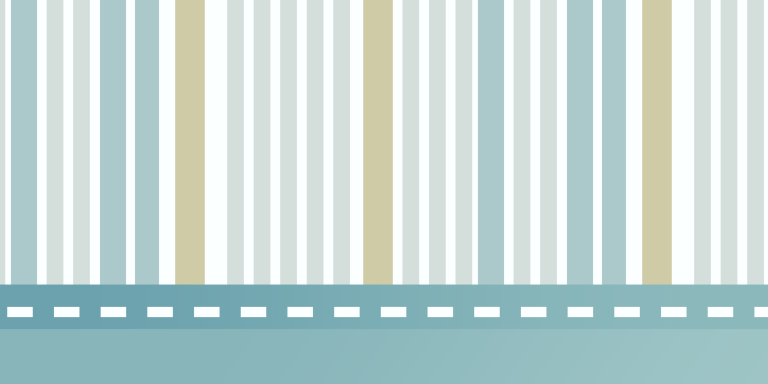
Reproduce this background procedurally as a WebGL 1 fragment shader.

```glsl
precision highp float;
// Repeating vertical stripes above a teal ribbon with a dashed stitch line.
uniform vec2 u_resolution;

// Lengths are fractions of the canvas height.
const vec3 WHITE = vec3(0.99, 1.0, 1.0);
const vec3 PALE  = vec3(0.83, 0.87, 0.86);
const vec3 BLUE  = vec3(0.67, 0.785, 0.795);
const vec3 GOLD  = vec3(0.81, 0.795, 0.65);
const vec3 RIBBON_DARK  = vec3(0.42, 0.635, 0.68);
const vec3 RIBBON_LIGHT = vec3(0.54, 0.72, 0.735);
const vec3 FLOOR_DARK   = vec3(0.53, 0.71, 0.73);
const vec3 FLOOR_LIGHT  = vec3(0.62, 0.77, 0.775);

const float TILE = 1.2161;         // width of the repeating stripe group
const float TILE_START = 0.0208;
const float PALE_PITCH = 0.0691;
const float PALE_HALF = 0.0218;
const float BLUE_HALF = 0.034;
const float GOLD_HALF = 0.0385;
const float RIBBON_TOP = 0.259;
const float RIBBON_BOTTOM = 0.143;
const float DASH_PITCH = 0.12161;
const vec2 DASH_CENTER = vec2(0.0521, 0.1875);
const vec2 DASH_HALF = vec2(0.0332, 0.0133);
const float MIN_SOFTNESS = 0.0015;

float softness;

// Coverage of a shape from its signed distance.
float fill(float d) {
  return 1.0 - smoothstep(-softness, softness, d);
}

float stripe(float x, float center, float halfWidth) {
  return fill(abs(x - center) - halfWidth);
}

// A run of evenly spaced pale stripes.
float paleRun(float x, float first, float count) {
  float i = clamp(floor((x - first) / PALE_PITCH + 0.5), 0.0, count - 1.0);
  return stripe(x, first + i * PALE_PITCH, PALE_HALF);
}

vec3 wallColor(float x) {
  x = mod(x - TILE_START, TILE) + TILE_START;
  float pale = paleRun(x, 0.1432, 2.0) + paleRun(x, 0.6133, 5.0) + paleRun(x, 1.0698, 3.0);
  float blue = stripe(x, 0.0625, BLUE_HALF) + stripe(x, 0.2943, BLUE_HALF)
             + stripe(x, 0.3828, BLUE_HALF * 0.92);
  float gold = stripe(x, 0.4948, GOLD_HALF) + stripe(x, 0.9844, GOLD_HALF);
  vec3 color = mix(WHITE, PALE, pale);
  color = mix(color, BLUE, blue);
  return mix(color, GOLD, gold);
}

float stitches(vec2 p) {
  float x = mod(p.x - DASH_CENTER.x + 0.5 * DASH_PITCH, DASH_PITCH) - 0.5 * DASH_PITCH;
  vec2 d = abs(vec2(x, p.y - DASH_CENTER.y)) - DASH_HALF;
  return fill(d.x) * fill(d.y);
}

void main() {
  vec2 p = gl_FragCoord.xy / u_resolution.y;
  softness = max(0.7 / u_resolution.y, MIN_SOFTNESS);

  // Floor brightens toward the lower right; the ribbon fades into it.
  float glow = smoothstep(0.5, 2.2, p.x + 0.7 * (RIBBON_BOTTOM - p.y));
  vec3 ground = mix(FLOOR_DARK, FLOOR_LIGHT, glow);
  vec3 ribbon = mix(RIBBON_DARK, RIBBON_LIGHT, smoothstep(0.1, 1.8, p.x));
  ground = mix(ground, ribbon, fill(RIBBON_BOTTOM - p.y));
  ground = mix(ground, WHITE, stitches(p));

  vec3 color = mix(wallColor(p.x), ground, fill(p.y - RIBBON_TOP));
  gl_FragColor = vec4(color, 1.0);
}
```
